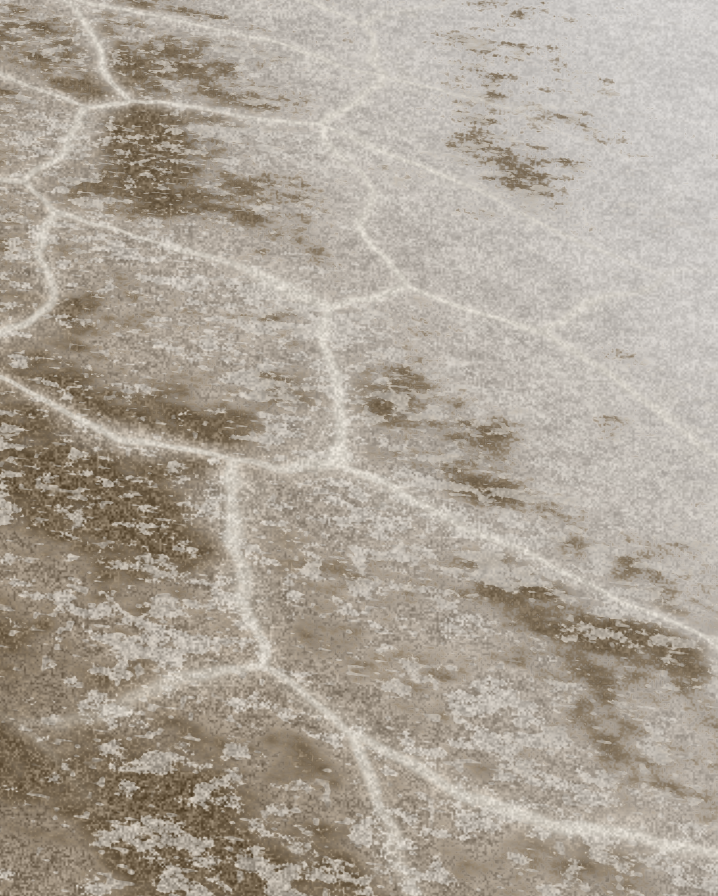
Write a Shadertoy shader that draws this texture.

```glsl
#define HORIZON 2.0
#define CELL_SCALE 3.9
#define DEPTH_STRETCH 2.75
#define SHEAR 0.6
#define JITTER 0.8
#define RIDGE_WIDTH 0.026
#define HALO_WIDTH 0.07
#define STAIN_LEVEL 0.39
#define FLECK_LEVEL 0.57
#define GRAIN 0.33
#define SEED vec2(17.0, 41.0)

const vec3 DAMP_SAND = vec3(0.605, 0.55, 0.48);
const vec3 PALE_SALT = vec3(0.805, 0.795, 0.785);
const vec3 STAIN = vec3(0.43, 0.365, 0.275);
const vec3 FLECK = vec3(0.78, 0.76, 0.73);
const vec3 RIDGE = vec3(0.85, 0.83, 0.79);

vec2 hash2(vec2 p) {
    vec3 q = fract(p.xyx * vec3(0.1031, 0.1030, 0.0973));
    q += dot(q, q.yzx + 33.33);
    return fract((q.xx + q.yz) * q.zy);
}

float noise(vec2 p) {
    vec2 i = floor(p), f = fract(p);
    f = f * f * (3.0 - 2.0 * f);
    float low = mix(hash2(i).x, hash2(i + vec2(1, 0)).x, f.x);
    float high = mix(hash2(i + vec2(0, 1)).x, hash2(i + vec2(1, 1)).x, f.x);
    return mix(low, high, f.y);
}

float fbm(vec2 p) {
    float sum = 0.0, amp = 0.53;
    for (int i = 0; i < 5; i++) {
        sum += amp * noise(p);
        p = mat2(1.6, 1.2, -1.2, 1.6) * p + 7.3;
        amp *= 0.5;
    }
    return sum;
}

vec2 cellPoint(vec2 cell) {
    return cell + 0.5 + JITTER * (hash2(cell + SEED) - 0.5);
}

// Distance to the nearest border between Voronoi cells
float borderDistance(vec2 p) {
    vec2 home = floor(p), nearest = vec2(0);
    float best = 9.0;
    for (int y = -1; y <= 1; y++)
    for (int x = -1; x <= 1; x++) {
        vec2 r = cellPoint(home + vec2(x, y)) - p;
        if (dot(r, r) < best) { best = dot(r, r); nearest = r; }
    }
    float border = 9.0;
    for (int y = -2; y <= 2; y++)
    for (int x = -2; x <= 2; x++) {
        vec2 r = cellPoint(home + vec2(x, y)) - p;
        vec2 span = r - nearest;
        if (dot(span, span) > 1e-5)
            border = min(border, dot(0.5 * (r + nearest), normalize(span)));
    }
    return border;
}

// Ground plane seen in perspective
vec2 groundPlane(vec2 uv) {
    float depth = 1.0 / (HORIZON - uv.y);
    return CELL_SCALE * depth * vec2(uv.x - 0.4, DEPTH_STRETCH);
}

void mainImage(out vec4 fragColor, in vec2 fragCoord) {
    vec2 uv = fragCoord / iResolution.y;
    vec2 ground = groundPlane(uv);
    vec2 g = ground + vec2(0.0, SHEAR * ground.x) + 20.0;
    vec2 flatG = ground + vec2(0.0, 0.2 * ground.x) + 20.0;
    float haze = smoothstep(0.15, 1.6, uv.x + 0.8 * uv.y);

    // Wandering polygon borders
    vec2 bend = vec2(noise(g * 2.7), noise(g * 2.7 + 31.0)) - 0.5;
    vec2 wobble = vec2(noise(g * 13.0), noise(g * 13.0 + 57.0)) - 0.5;
    float border = borderDistance(g + 0.2 * bend + 0.03 * wobble);
    float presence = smoothstep(0.1, 0.45, uv.y + 0.6 * uv.x)
                   * (1.0 - 0.85 * smoothstep(0.72, 0.95, haze));

    // Grain, chips and mottling
    float grit = 0.65 * noise(uv * 430.0) + 0.35 * noise(uv * vec2(170.0, 230.0) + 9.0) - 0.5;
    float chips = fbm(flatG * vec2(15.0, 20.0) + 45.0) - 0.5;
    float mottle = fbm(flatG * 5.0 + 3.0) - 0.5;
    vec3 color = mix(DAMP_SAND, PALE_SALT, haze);
    color += (0.16 * mottle + 0.2 * chips) * (1.0 - 0.65 * haze);

    // Brown stains inside the cells, broken into crumbs
    float level = fbm(g * 1.5 + 11.0) + 0.5 * mottle + 0.45 * chips + 0.35 * grit;
    level -= 0.3 * smoothstep(0.45, 0.85, haze) + 0.05 * smoothstep(0.35, 0.0, uv.y);
    float stain = smoothstep(STAIN_LEVEL, STAIN_LEVEL + 0.27, level);
    stain *= mix(1.0, smoothstep(0.02, 0.16, border + 0.15 * mottle), presence);
    color = mix(color, STAIN, 0.9 * stain);

    // Clustered salt flecks and lone crystals
    float cluster = fbm(g * 2.3 + 71.0) - 0.5;
    float crust = fbm(flatG * vec2(17.0, 22.0) + 5.0) + 0.45 * cluster + 0.2 * grit;
    float fleck = smoothstep(FLECK_LEVEL, FLECK_LEVEL + 0.14, crust);
    float crystal = smoothstep(0.76, 0.9, noise(flatG * vec2(42.0, 60.0)) + 0.3 * cluster);
    color = mix(color, max(color, FLECK), max(0.7 * fleck, 0.6 * crystal));

    // Raised salt ridges with a soft pale apron
    float rough = border + 0.014 * grit;
    float apron = 1.0 - smoothstep(0.0, HALO_WIDTH, rough + 0.1 * mottle);
    float core = 1.0 - smoothstep(0.25 * RIDGE_WIDTH, RIDGE_WIDTH, rough);
    float strength = presence * (0.65 + 0.35 * noise(g * 4.0 + 83.0));
    color = mix(color, RIDGE, 0.3 * apron * presence);
    color = mix(color, RIDGE, 0.85 * core * strength);

    // Fine grit over everything, calmer on pale salt
    color += GRAIN * grit * mix(1.25, 0.4, max(haze, 0.6 * core * presence));
    fragColor = vec4(clamp(color, 0.0, 1.0), 1.0);
}
```
